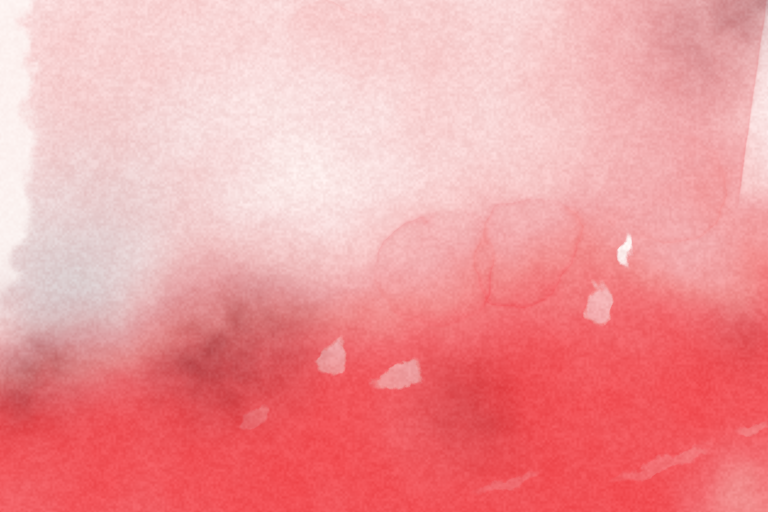
Write a Shadertoy shader that draws this background.

```glsl
const vec3 WHITE = vec3(0.995, 0.965, 0.955);
const vec3 STAIN_TINT = vec3(0.70, 0.56, 0.58);
const vec3 ASH_TINT = vec3(0.86, 0.89, 0.90);
const float GRAIN = 0.055;
const float MOTTLE = 0.24;

// Pigment ramp from bare paper to saturated red
const vec3 RAMP[7] = vec3[7](
    vec3(0.99, 0.94, 0.93), vec3(0.98, 0.87, 0.87), vec3(0.97, 0.78, 0.78),
    vec3(0.95, 0.66, 0.67), vec3(0.95, 0.55, 0.55), vec3(0.95, 0.41, 0.43),
    vec3(0.95, 0.30, 0.32));

// Washes: centre, radius, added pigment
const vec4 WASHES[12] = vec4[12](
    vec4(0.65, 0.94, 0.11, 0.10), vec4(1.38, 0.93, 0.20, 0.24),
    vec4(1.16, 0.76, 0.27, 0.17), vec4(0.62, 0.64, 0.20, -0.10),
    vec4(0.40, 0.43, 0.18, 0.10), vec4(1.35, 0.49, 0.10, -0.17),
    vec4(1.40, 0.68, 0.13, 0.14), vec4(0.10, 0.46, 0.20, -0.06),
    vec4(0.20, 0.85, 0.25, 0.08), vec4(0.92, 0.92, 0.14, 0.05),
    vec4(1.00, 0.55, 0.15, 0.07), vec4(1.48, 0.05, 0.13, -0.24));

// Dark stains: centre, radius, strength
const vec4 STAINS[7] = vec4[7](
    vec4(0.42, 0.29, 0.10, 0.50), vec4(0.52, 0.36, 0.13, 0.30),
    vec4(0.04, 0.26, 0.08, 0.45), vec4(0.92, 0.20, 0.10, 0.28),
    vec4(1.38, 0.93, 0.11, 0.28), vec4(1.49, 1.01, 0.08, 0.50),
    vec4(1.43, 0.34, 0.07, 0.18));

// Drying rings: centre, radius, strength
const vec4 RINGS[4] = vec4[4](
    vec4(0.65, 0.93, 0.095, 0.11), vec4(0.87, 0.48, 0.115, 0.12),
    vec4(1.05, 0.51, 0.105, 0.08), vec4(1.30, 0.64, 0.120, 0.07));

// Lifted flakes: centre, half size
const vec4 FLAKES[8] = vec4[8](
    vec4(0.648, 0.300, 0.024, 0.032), vec4(0.778, 0.263, 0.044, 0.023),
    vec4(1.168, 0.405, 0.027, 0.040), vec4(1.226, 0.515, 0.009, 0.029),
    vec4(0.496, 0.185, 0.020, 0.025), vec4(1.290, 0.090, 0.085, 0.014),
    vec4(0.990, 0.055, 0.055, 0.012), vec4(1.470, 0.165, 0.035, 0.012));

float hash(vec2 p) {
    vec3 q = fract(p.xyx * 0.1031);
    q += dot(q, q.yzx + 33.33);
    return fract((q.x + q.y) * q.z);
}

float noise(vec2 p) {
    vec2 i = floor(p), f = fract(p);
    f = f * f * (3.0 - 2.0 * f);
    return mix(mix(hash(i), hash(i + vec2(1, 0)), f.x),
               mix(hash(i + vec2(0, 1)), hash(i + 1.0), f.x), f.y);
}

// Fractal noise centred on zero
float fbm(vec2 p) {
    float sum = 0.0, amp = 0.5;
    for (int i = 0; i < 5; i++) {
        sum += amp * (noise(p) - 0.5);
        p = mat2(1.6, 1.2, -1.2, 1.6) * p + 7.3;
        amp *= 0.5;
    }
    return sum;
}

float blob(vec2 p, vec4 b) {
    vec2 d = (p - b.xy) / b.z;
    return b.w * exp(-dot(d, d));
}

vec3 pigment(float density) {
    float t = clamp(density, 0.0, 1.0) * 6.0;
    vec3 col = RAMP[0];
    for (int i = 1; i < 7; i++)
        col = mix(col, RAMP[i], clamp(t - float(i - 1), 0.0, 1.0));
    return col;
}

void mainImage(out vec4 fragColor, in vec2 fragCoord) {
    vec2 p = fragCoord / iResolution.xy * vec2(1.5, 1.0);
    float px = 1.0 / iResolution.y;
    vec2 warp = vec2(fbm(p * 6.0 + 3.0), fbm(p * 6.0 + 19.0));
    vec2 q = p + 0.10 * warp;
    float rough = fbm(p * 24.0 + 5.0);

    // Wash rising toward the right
    float middle = mix(0.29, 0.47, smoothstep(0.0, 0.9, p.x))
                 + 0.05 * smoothstep(0.9, 1.25, p.x);
    float spread = mix(0.13, 0.25, smoothstep(0.0, 0.6, p.x));
    float density = mix(0.17, 0.94, 1.0 - smoothstep(-spread, spread, q.y - middle));
    for (int i = 0; i < 12; i++) density += blob(q, WASHES[i]);
    density += MOTTLE * fbm(p * 5.0 + 41.0) + 0.07 * rough;

    // Pigment gathered at drying edges
    for (int i = 0; i < 4; i++) {
        vec4 r = RINGS[i];
        float d = length(p + 0.14 * warp - r.xy) - r.z + 0.012 * rough;
        float broken = smoothstep(0.30, 0.65, noise(p * 9.0 + float(i) * 5.0));
        density += r.w * broken * exp(-abs(d) / 0.006);
        density += 0.35 * r.w * smoothstep(0.004, -0.004, d) * exp(d / 0.05);
    }

    // Pale flakes with ragged outlines
    for (int i = 0; i < 8; i++) {
        vec4 f = FLAKES[i];
        vec2 d = p - f.xy + 0.045 * vec2(rough, fbm(p * 28.0 + 61.0));
        d.y -= 0.35 * d.x;
        float edge = (length(d / f.zw) - 1.0) * min(f.z, f.w);
        float lift = f.y < 0.2 ? 0.15 : (f.y > 0.5 ? 0.60 : 0.32);
        density -= lift * smoothstep(0.002 + px, -0.002 - px, edge);
    }

    // Slanted paper fold on the right
    float fold = p.x - mix(1.445, 1.494, (p.y - 0.63) / 0.35) + 0.004 * rough;
    float foldSpan = smoothstep(0.58, 0.66, p.y);
    density -= 0.20 * foldSpan * smoothstep(-px, px + 0.002, fold);
    density += 0.09 * foldSpan * exp(-abs(fold) / 0.003);
    vec3 col = pigment(density);

    // Brown stains and ashy veil
    float stain = 0.0;
    for (int i = 0; i < 7; i++) stain += blob(q, STAINS[i]);
    stain *= 1.0 + 1.2 * rough;
    col *= mix(vec3(1.0), STAIN_TINT, clamp(stain, 0.0, 1.0));
    float ash = blob(q, vec4(0.12, 0.39, 0.16, 0.75)) + blob(q, vec4(0.20, 0.57, 0.20, 0.40));
    col *= mix(vec3(1.0), ASH_TINT, clamp(ash, 0.0, 1.0));

    // Bare ragged margin on the left
    float margin = p.x - 0.055 * smoothstep(0.30, 0.65, p.y) + 0.07 * rough + 0.03 * warp.x;
    float bare = smoothstep(0.022, -0.012, margin) * smoothstep(0.32, 0.52, p.y);
    col = mix(col, WHITE, 0.85 * bare);

    // Paper tooth
    float tooth = noise(p * 210.0) + 0.7 * noise(p * vec2(85.0, 120.0) + 9.0) - 0.85;
    col += GRAIN * tooth * vec3(0.5, 1.0, 1.0) * (1.0 - 0.6 * bare);
    fragColor = vec4(clamp(col, 0.0, 1.0), 1.0);
}
```
